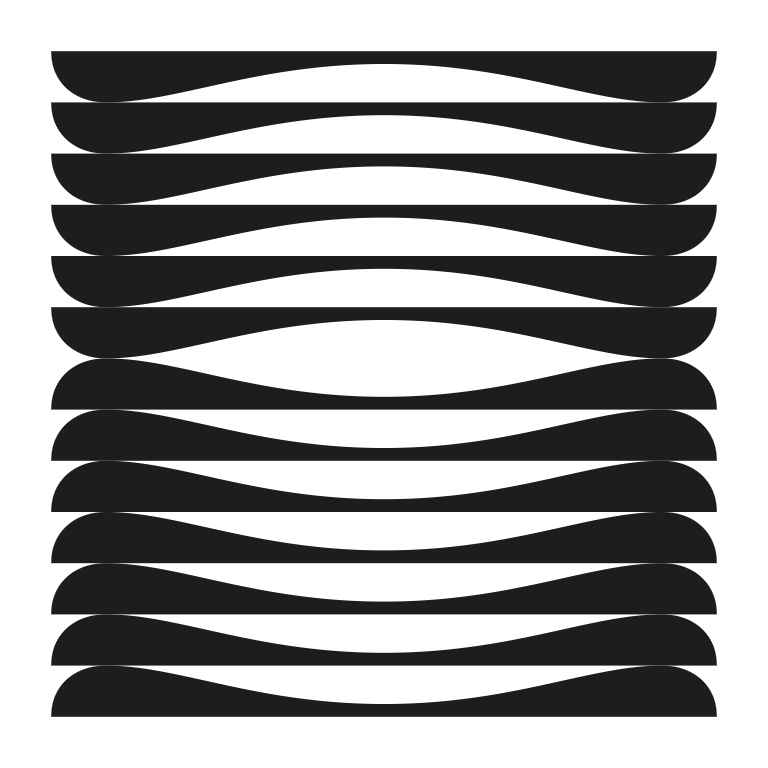
Write a Shadertoy shader that draws this pattern.

```glsl
const vec3 PAPER = vec3(1.0);
const vec3 INK = vec3(0.114, 0.114, 0.106);
const float CELLS = 15.0;      // bar heights across the canvas
const int BARS = 13;
const int RISING = 7;          // lower bars, flat side down
const float HALF_WIDTH = 6.5;
const float CREST = 5.42;      // where a bar is thickest
const float WAIST = 0.25;      // thickness at the centre

float bezier(float a, float b, float c, float d, float t) {
    float s = 1.0 - t;
    return s * s * s * a + 3.0 * s * t * (s * b + t * c) + t * t * t * d;
}

// Thickness of the wave between its waist and its crest
float waveHeight(float x) {
    float low = 0.0, high = 1.0;
    for (int i = 0; i < 14; i++) {
        float mid = 0.5 * (low + high);
        if (bezier(0.0, 2.5, 4.02, CREST, mid) < x) low = mid;
        else high = mid;
    }
    return mix(WAIST, 1.0, smoothstep(0.0, 1.0, 0.5 * (low + high)));
}

// Rounded end, a slightly squared quarter ellipse
float capDistance(vec2 p, float power) {
    vec2 q = max(vec2((p.x - CREST) / (HALF_WIDTH - CREST), p.y), 0.0);
    return pow(pow(q.x, power) + pow(q.y, power), 1.0 / power) - 1.0;
}

// Bar standing on y = 0, mirrored about x = 0
float barDistance(vec2 p, float height) {
    float curve = p.x < CREST ? p.y - height : capDistance(p, 2.15);
    return max(-p.y, curve);
}

float coverage(float dist, float pixel) {
    return clamp(0.5 - dist / pixel, 0.0, 1.0);
}

void mainImage(out vec4 fragColor, in vec2 fragCoord) {
    float side = min(iResolution.x, iResolution.y);
    float pixel = CELLS / side;
    vec2 p = (fragCoord - 0.5 * iResolution.xy) * pixel + vec2(0.0, 0.5 * CELLS);
    p.x = abs(p.x);
    float height = waveHeight(min(p.x, CREST));

    // Stack the bars, the upper ones hanging from their flat side
    vec3 color = PAPER;
    for (int i = 1; i <= BARS; i++) {
        float base = float(i);
        float y = i <= RISING ? p.y - base : base + 1.0 - p.y;
        color = mix(color, INK, coverage(barDistance(vec2(p.x, y), height), pixel));
    }
    fragColor = vec4(color, 1.0);
}
```
